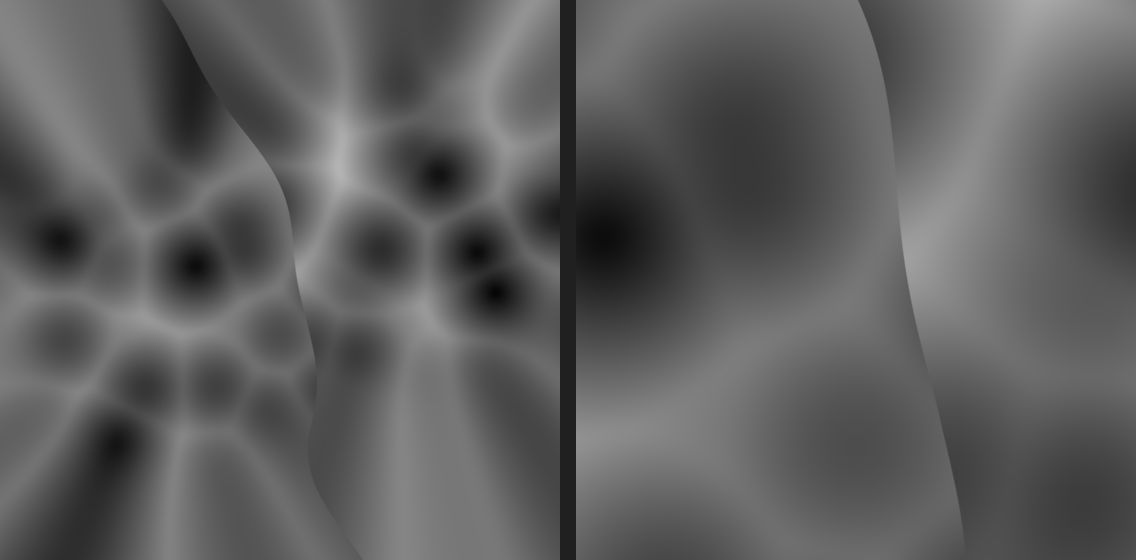
Left: the whole. Right: its middle third, enlarged.
A WebGL 1 fragment shader for this texture:

```glsl
precision highp float;
uniform vec2 u_resolution;

const float CELLS = 7.0;              // cells across the canvas
const float GAIN = 0.69;              // grey level per cell of distance
const float RIDGE_SHARPNESS = 26.0;   // higher gives crisper ridges
const float CLAMP_RADIUS = 0.29;      // rays start beyond this radius
const float CLAMP_POWER = 10.0;
const vec2 LEFT_CENTRE = vec2(0.31, 0.45);
const vec2 RIGHT_CENTRE = vec2(0.71, 0.59);
const vec3 LEFT_SLICE = vec3(13.3, 27.1, 5.45);
const vec3 RIGHT_SLICE = vec3(41.7, 8.6, 19.5);

const float SEAM_X = 0.553;
const float SEAM_TOP_START = 0.42;
const float SEAM_TOP_BEND = 0.7;
const float SEAM_LOW_START = 0.22;
const float SEAM_LOW_BEND = 0.7;
const float SEAM_WAVE = 0.013;

vec3 hash33(vec3 p) {
  p = fract(p * vec3(0.1031, 0.1030, 0.0973));
  p += dot(p, p.yxz + 33.33);
  return fract((p.xxy + p.yxx) * p.zyx);
}

// Softened distance to the nearest scattered point in space
float cellDistance(vec3 p) {
  vec3 cell = floor(p);
  vec3 local = fract(p);
  float sum = 0.0;
  for (int z = -1; z <= 1; z++) {
    for (int y = -1; y <= 1; y++) {
      for (int x = -1; x <= 1; x++) {
        vec3 offset = vec3(float(x), float(y), float(z));
        float d = length(offset + hash33(cell + offset) - local);
        sum += exp(-RIDGE_SHARPNESS * d);
      }
    }
  }
  return max(-log(sum) / RIDGE_SHARPNESS, 0.0);
}

// Holds the radius near its limit, so outer cells stretch into rays
vec2 clampRadius(vec2 d) {
  float ratio = length(d) / CLAMP_RADIUS;
  return d / pow(1.0 + pow(ratio, CLAMP_POWER), 1.0 / CLAMP_POWER);
}

float cellField(vec2 uv, vec2 centre, vec3 slice) {
  vec2 p = clampRadius(uv - centre) * CELLS;
  return GAIN * cellDistance(vec3(p, 0.0) + slice);
}

// Horizontal position of the dividing curve at height y
float seamAt(float y) {
  float top = SEAM_TOP_BEND * pow(max(y - SEAM_TOP_START, 0.0), 1.7);
  float low = SEAM_LOW_BEND * pow(max(SEAM_LOW_START - y, 0.0), 1.4);
  return SEAM_X - top + low + SEAM_WAVE * sin((y - 0.23) * 18.0);
}

void main() {
  vec2 uv = gl_FragCoord.xy / u_resolution;
  float pixel = 1.0 / u_resolution.x;

  // Two separate cell fields joined along the seam
  float left = cellField(uv, LEFT_CENTRE, LEFT_SLICE);
  float right = cellField(uv, RIGHT_CENTRE, RIGHT_SLICE);
  float side = smoothstep(-pixel, pixel, uv.x - seamAt(uv.y));

  gl_FragColor = vec4(vec3(mix(left, right, side)), 1.0);
}
```
